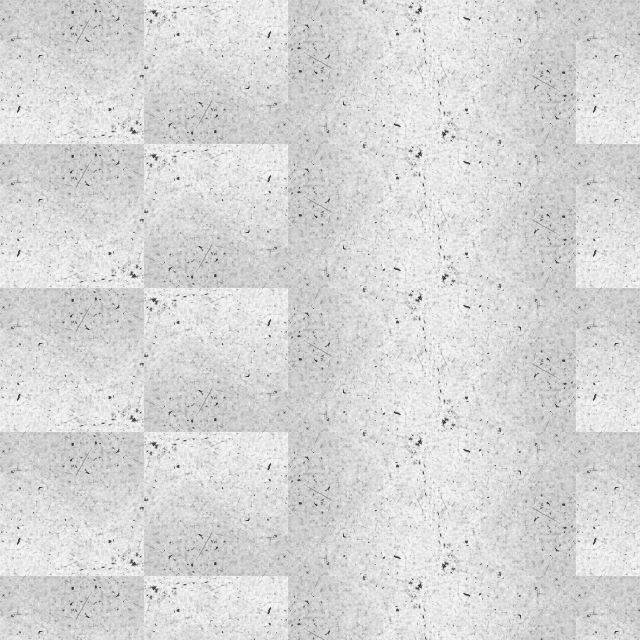
Give the GLSL for this texture, as a Shadertoy shader.

```glsl
#define TILE 0.225
#define LIGHT 0.922
#define SHADE 0.808
#define INK 0.14
#define GRAIN 0.11
#define MOTTLE 0.05
#define SCRATCH_LAYERS 10
#define SCRATCH_CHANCE 0.24
#define SCRATCH_WIDTH 0.0012
#define CHIP_CHANCE 0.03
#define SPECK_CHANCE 0.2
#define SAMPLES 2

vec2 hash2(vec2 p) {
    vec3 h = fract(p.xyx * vec3(0.1031, 0.1030, 0.0973));
    h += dot(h, h.yzx + 33.33);
    return fract((h.xx + h.yz) * h.zy);
}

float cornerSlope(vec2 cell, vec2 f, vec2 corner) {
    return dot(hash2(cell + corner) * 2.0 - 1.0, f - corner);
}

float gradientNoise(vec2 p) {
    vec2 cell = floor(p), f = fract(p);
    vec2 w = f * f * f * (f * (f * 6.0 - 15.0) + 10.0);
    vec2 e = vec2(0.0, 1.0);
    return mix(mix(cornerSlope(cell, f, e.xx), cornerSlope(cell, f, e.yx), w.x),
               mix(cornerSlope(cell, f, e.xy), cornerSlope(cell, f, e.yy), w.x), w.y);
}

float fbm(vec2 p) {
    float sum = 0.0, gain = 1.0;
    for (int i = 0; i < 4; i++) {
        sum += gain * gradientNoise(p);
        p = p * 2.03 + 17.3;
        gain *= 0.65;
    }
    return sum;
}

mat2 rotation(float a) {
    return mat2(cos(a), -sin(a), sin(a), cos(a));
}

float coverage(float d, float soft) {
    return 1.0 - smoothstep(-soft, soft, d);
}

float segment(vec2 p, vec2 a, vec2 b) {
    vec2 ap = p - a, ab = b - a;
    return length(ap - ab * clamp(dot(ap, ab) / dot(ab, ab), 0.0, 1.0));
}

// Hairlines in turned, stretched grids
float scratches(vec2 p, float px) {
    float ink = 0.0;
    for (int i = 0; i < SCRATCH_LAYERS; i++) {
        float layer = float(i);
        vec2 grid = vec2(4.0 + mod(layer, 4.0) * 2.5, 14.0 + mod(layer, 3.0) * 6.0);
        vec2 q = (rotation(layer * 2.4) * p + layer * 3.7) * grid;
        vec2 id = floor(q) + layer * 17.0, f = fract(q);
        vec2 place = hash2(id), look = hash2(id + 91.0);
        float y = mix(0.25, 0.75, place.x) + (f.x - 0.5) * (look.x - 0.5) * 0.8;
        float beyond = max(abs(f.x - 0.5) - mix(0.05, 0.46, look.y * look.y), 0.0);
        float d = length(vec2(beyond, f.y - y) / grid) - SCRATCH_WIDTH;
        float depth = mix(0.14, 0.8, pow(look.x, 6.0));
        ink = max(ink, step(place.y, SCRATCH_CHANCE) * depth * coverage(d, px));
    }
    return ink * smoothstep(-0.25, 0.2, gradientNoise(p * 34.0));
}

// Ragged spots, one at most per grid cell
float chips(vec2 p, float scale, float chance, float px) {
    vec2 q = p * scale;
    q += 0.5 * vec2(gradientNoise(q * 1.9), gradientNoise(q * 1.9 + 41.0));
    q += 0.3 * vec2(gradientNoise(q * 4.3 + 7.0), gradientNoise(q * 4.3 + 23.0));
    vec2 id = floor(q) + scale;
    vec2 place = hash2(id), look = hash2(id + 57.0);
    vec2 offset = rotation(look.y * 6.28) * (fract(q) - mix(vec2(0.35), vec2(0.65), place));
    float radius = mix(0.08, 0.32, look.x * look.x);
    float d = length(offset * vec2(1.0, 1.0 + 1.5 * look.y)) - radius;
    return step(hash2(id + 13.0).x, chance) * coverage(d, px * scale);
}

// Worn areas where the chips gather
float wear(vec2 p) {
    return exp(-45.0 * dot(p - vec2(0.64, 0.86), p - vec2(0.64, 0.86)))
         + 0.5 * exp(-70.0 * dot(p - vec2(0.88, 0.25), p - vec2(0.88, 0.25)))
         + 0.5 * exp(-60.0 * dot(p - vec2(0.10, 0.30), p - vec2(0.10, 0.30)));
}

float surface(vec2 p, float px) {
    // Shading from pale foot to grey head
    float ramp = p.y + 0.16 * (p.x - 0.5) + 0.2 * gradientNoise(p * 3.0 + 5.0);
    float tone = mix(LIGHT, SHADE, smoothstep(0.0, 1.05, ramp));
    tone += MOTTLE * fbm(p * 8.0);
    tone += GRAIN * (gradientNoise(p * 43.0) + gradientNoise(p * 83.0 + 9.0));
    tone -= 0.09 * smoothstep(0.12, 0.4, gradientNoise(p * 36.0 + 30.0));

    // Broken dark streaks along the foot
    float rise = p.y - 0.16 * (p.x - 0.4) - 0.01;
    float band = exp(-rise * rise * 400.0) * smoothstep(0.2, 0.6, p.x);
    float streak = band * smoothstep(0.12, 0.3, gradientNoise(vec2(p.x * 16.0, rise * 75.0)));
    streak *= smoothstep(-0.1, 0.2, gradientNoise(p * 31.0 + 60.0));

    // Scratches, specks and chips
    float worn = wear(p);
    float ink = max(scratches(p, px), 0.8 * streak);
    ink = max(ink, 0.45 * chips(p, 53.0, SPECK_CHANCE + 0.2 * band, px));
    ink = max(ink, 0.7 * chips(p + 3.0, 31.0, CHIP_CHANCE + 0.25 * (band + worn), px));
    ink = max(ink, 0.9 * chips(p + 7.0, 19.0, CHIP_CHANCE + 0.5 * worn + 0.15 * band, px));
    float gouge = segment(p, vec2(0.53, 0.70), vec2(0.62, 0.865)) - SCRATCH_WIDTH;
    ink = max(ink, 0.75 * coverage(gouge, px));
    return mix(clamp(tone, 0.0, 0.96), INK, ink);
}

// Columns cycle: upright, half turn, quarter turn left, quarter turn right
vec2 turnedTile(vec2 uv) {
    vec2 q = vec2(uv.x, uv.y - 1.0) / TILE;
    vec2 f = fract(q);
    float column = mod(floor(q.x), 4.0);
    if (column < 0.5) return f;
    if (column < 1.5) return 1.0 - f;
    return column < 2.5 ? vec2(f.y, 1.0 - f.x) : vec2(1.0 - f.y, f.x);
}

void mainImage(out vec4 fragColor, in vec2 fragCoord) {
    float px = 0.5 / (iResolution.y * TILE);
    float sum = 0.0;
    for (int i = 0; i < SAMPLES * SAMPLES; i++) {
        vec2 jitter = (vec2(i % SAMPLES, i / SAMPLES) + 0.5) / float(SAMPLES) - 0.5;
        sum += surface(turnedTile((fragCoord + jitter) / iResolution.y), px);
    }
    fragColor = vec4(vec3(sum / float(SAMPLES * SAMPLES)), 1.0);
}
```
